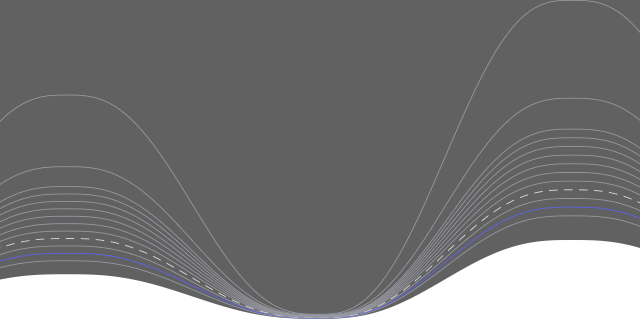
This background is drawn by a WebGL 1 fragment shader. Its source:

```glsl
precision highp float;
uniform vec2 u_resolution;

const vec3 BACKDROP = vec3(0.38);
const vec3 HILL_COLOR = vec3(1.0);
const vec3 LINE_COLOR = vec3(0.60, 0.60, 0.64);
const vec3 ACCENT_COLOR = vec3(0.36, 0.39, 0.92);
const vec3 DASH_COLOR = vec3(0.88);

// Horizontal layout, in canvas heights
const float LEFT_PEAK_X = 0.2083;
const float TROUGH_X = 0.9948;
const float RIGHT_PEAK_X = 1.7865;
const float RIGHT_FALLOFF = 0.859;

// Heights: x = left peak, y = trough, z = right peak
const vec3 HILL = vec3(0.143, 0.004, 0.25);
const vec3 FIRST_LINE = vec3(0.185, 0.005, 0.3255);
const vec3 LINE_STEP = vec3(0.0232, 0.0009, 0.0271);
const vec3 OUTER_LINE = vec3(0.479, 0.016, 0.693);
const vec3 TOP_LINE = vec3(0.703, 0.018, 0.999);

const int LINE_COUNT = 13;
const float BUNDLE_LAST = 10.0;
const float ACCENT_INDEX = 1.0;
const float DASH_INDEX = 3.0;
const float LINE_WIDTH = 0.0026;
const float DASH_PERIOD = 0.0469;
const float DASH_LENGTH = 0.027;
const float DASH_START = 0.021;
const int ARC_STEPS = 48;

float quinticEase(float t) {
  t = clamp(t, 0.0, 1.0);
  return t * t * t * (t * (t * 6.0 - 15.0) + 10.0);
}

// Two humps joined by a shared trough
float curveHeight(vec3 levels, float x) {
  float isRight = step(TROUGH_X, x);
  float peakX = mix(LEFT_PEAK_X, RIGHT_PEAK_X, isRight);
  float reach = abs(peakX - TROUGH_X);
  if (x > RIGHT_PEAK_X) reach = RIGHT_FALLOFF;
  float rise = quinticEase(1.0 - abs(x - peakX) / reach);
  return mix(levels.y, mix(levels.x, levels.z, isRight), rise);
}

// Approximate signed distance, positive above the curve
float curveDistance(vec3 levels, vec2 p) {
  const float e = 0.002;
  float slope = (curveHeight(levels, p.x + e) - curveHeight(levels, p.x - e)) / (2.0 * e);
  return (p.y - curveHeight(levels, p.x)) / sqrt(1.0 + slope * slope);
}

float coverage(float d, float pixel) {
  return clamp(0.5 - d / pixel, 0.0, 1.0);
}

vec3 lineLevels(float index) {
  if (index > BUNDLE_LAST + 1.5) return TOP_LINE;
  if (index > BUNDLE_LAST + 0.5) return OUTER_LINE;
  return FIRST_LINE + LINE_STEP * index;
}

// Dashes evenly spaced along the length of the curve
float dashMask(vec3 levels, float x, float pixel) {
  float stepX = x / float(ARC_STEPS);
  float arc = 0.0;
  float previous = curveHeight(levels, 0.0);
  for (int i = 1; i <= ARC_STEPS; i++) {
    float next = curveHeight(levels, stepX * float(i));
    arc += length(vec2(stepX, next - previous));
    previous = next;
  }
  float along = mod(arc - DASH_START, DASH_PERIOD);
  float fromCenter = abs(along - 0.5 * DASH_LENGTH);
  fromCenter = min(fromCenter, DASH_PERIOD - fromCenter);
  return coverage(fromCenter - 0.5 * DASH_LENGTH, pixel);
}

void main() {
  vec2 p = gl_FragCoord.xy / u_resolution * vec2(2.0, 1.0);
  float pixel = 1.0 / u_resolution.y;

  // Filled hill
  vec3 color = mix(BACKDROP, HILL_COLOR, coverage(curveDistance(HILL, p), pixel));

  // Contour lines
  for (int i = 0; i < LINE_COUNT; i++) {
    float index = float(i);
    vec3 levels = lineLevels(index);
    float ink = coverage(abs(curveDistance(levels, p)) - 0.5 * LINE_WIDTH, pixel);
    vec3 inkColor = LINE_COLOR;
    if (index == ACCENT_INDEX) inkColor = ACCENT_COLOR;
    if (index == DASH_INDEX) {
      inkColor = DASH_COLOR;
      ink *= dashMask(levels, p.x, pixel);
    }
    color = mix(color, inkColor, ink);
  }

  gl_FragColor = vec4(color, 1.0);
}
```
